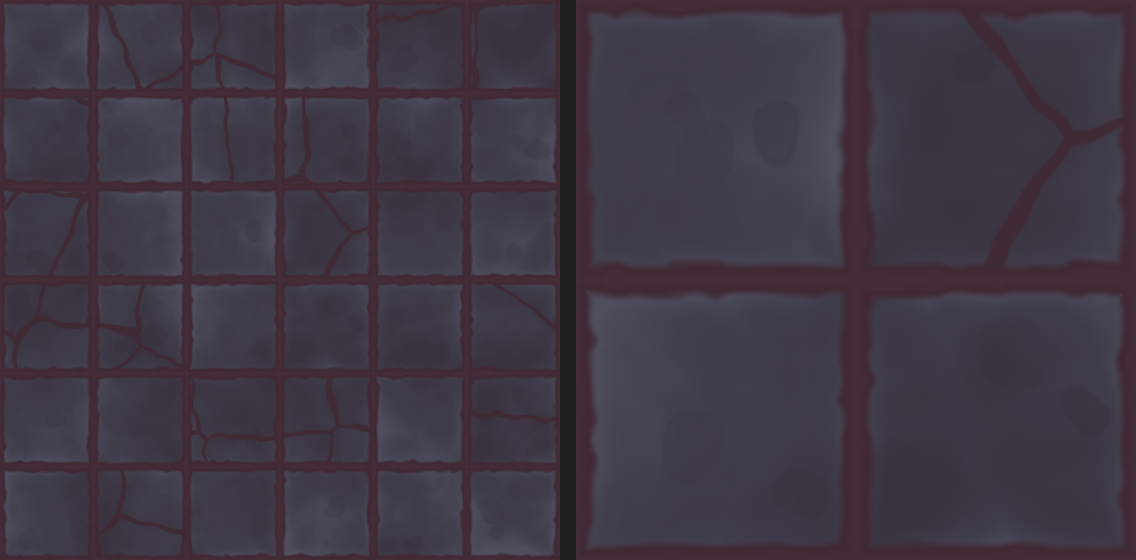
Left, the full canvas; right, a detail of the centre.
Reproduce this texture procedurally as a Shadertoy shader.

```glsl
float hash(vec2 p) {
    vec3 q = fract(p.xyx * vec3(0.1031, 0.1030, 0.0973));
    q += dot(q, q.yzx + 33.33);
    return fract((q.x + q.y) * q.z);
}

vec2 hash2(vec2 p) {
    return vec2(hash(p + 17.0), hash(p + 59.0));
}

// Value noise that wraps after a whole number of cells
float noise(vec2 p, float period) {
    vec2 i = floor(p), f = fract(p);
    f = f * f * (3.0 - 2.0 * f);
    vec2 a = mod(i, period), b = mod(i + 1.0, period);
    return mix(mix(hash(a), hash(vec2(b.x, a.y)), f.x),
               mix(hash(vec2(a.x, b.y)), hash(b), f.x), f.y);
}

float fbm(vec2 p, float period) {
    float sum = 0.0, weight = 0.533;
    for (int i = 0; i < 4; i++) {
        sum += weight * noise(p, period);
        p *= 2.0;
        period *= 2.0;
        weight *= 0.5;
    }
    return sum;
}

// Distance to the nearest border of a wrapping Voronoi diagram
float veinDistance(vec2 p, float period) {
    vec2 cell = floor(p), nearest = vec2(9.0);
    for (int y = -2; y <= 2; y++)
    for (int x = -2; x <= 2; x++) {
        vec2 c = cell + vec2(x, y);
        vec2 r = c + hash2(mod(c, period)) - p;
        if (dot(r, r) < dot(nearest, nearest)) nearest = r;
    }
    float d = 9.0;
    for (int y = -2; y <= 2; y++)
    for (int x = -2; x <= 2; x++) {
        vec2 c = cell + vec2(x, y);
        vec2 r = c + hash2(mod(c, period)) - p;
        vec2 gap = r - nearest;
        if (dot(gap, gap) > 0.0001)
            d = min(d, dot(0.5 * (r + nearest), normalize(gap)));
    }
    return d;
}

// Shallow irregular pits: x = filled area, y = thin outline
vec2 pits(vec2 q, vec2 tile, float wobble) {
    vec2 result = vec2(0.0);
    for (int i = 0; i < 3; i++) {
        vec2 seed = tile + 23.0 * float(i + 1);
        float present = step(0.48, hash(seed + 5.0));
        vec2 center = 0.72 * (hash2(seed) - 0.5);
        float radius = mix(0.05, 0.14, hash(seed + 9.0));
        float d = length(q - center) - radius + 0.1 * (wobble - 0.5);
        float depth = present * mix(0.3, 1.0, hash(seed + 31.0));
        result = max(result, depth * vec2(1.0 - smoothstep(-0.012, 0.006, d),
                                          1.0 - smoothstep(0.003, 0.014, abs(d))));
    }
    return result;
}

void mainImage(out vec4 fragColor, in vec2 fragCoord) {
    const vec3 grout = vec3(0.262, 0.168, 0.215);
    const vec3 shadow = vec3(0.228, 0.196, 0.245);
    const vec3 slate = vec3(0.250, 0.240, 0.292);
    const vec3 worn = vec3(0.305, 0.305, 0.365);

    // Six by six square tiles
    vec2 p = 6.0 * fragCoord / iResolution.xy;
    vec2 tile = mod(floor(p), 6.0), q = fract(p) - 0.5;
    float cracked = step(0.6, hash(tile + 71.0));

    // Chipped outline
    float chip = noise(p * 14.0, 84.0);
    float roughness = 0.028 * chip * chip + 0.018 * (noise(p * 5.0, 30.0) - 0.5);
    float inset = 0.468 - max(abs(q.x), abs(q.y)) - roughness;
    float face = smoothstep(-0.006, 0.034, inset);

    // Veins, which open into cracks on some tiles
    vec2 warp = vec2(noise(p * 6.0, 36.0), noise(p * 6.0 + 11.0, 36.0)) - 0.5;
    float vein = veinDistance(p * 5.0 / 6.0 + 0.07 * warp, 5.0);
    float fineVein = veinDistance(p * 1.5 + 0.1 * warp, 9.0);
    float crackWidth = 0.008 + 0.01 * noise(p * 4.0, 24.0);
    float crack = cracked * (1.0 - smoothstep(crackWidth, crackWidth + 0.014, vein));

    // Tone: 0 is shadow, 0.5 is slate, 1 is worn
    float angle = 6.2832 * hash(tile + 43.0);
    float tone = 0.4 + 0.34 * (hash(tile + 3.0) - 0.5) - 0.12 * cracked;
    tone += 0.42 * dot(q, vec2(cos(angle), sin(angle)));
    tone += 0.75 * (fbm(p * 2.0, 12.0) - 0.5);
    tone += 0.13 * exp(-14.0 * vein) * (1.0 - cracked) + 0.09 * exp(-16.0 * fineVein);
    tone += (0.2 + 0.5 * noise(p * 2.0 + 5.0, 12.0)) * exp(-20.0 * max(inset, 0.0));
    tone -= 0.18 * cracked * exp(-22.0 * vein);
    tone -= dot(pits(q, tile, noise(p * 8.0, 48.0)), vec2(0.17, 0.14));
    tone = clamp(tone, 0.0, 1.0);

    vec3 stone = mix(shadow, slate, min(2.0 * tone, 1.0));
    stone = mix(stone, worn, max(2.0 * tone - 1.0, 0.0));

    // Grout darkens slightly toward the stone
    vec3 joint = grout * (0.95 + 0.07 * smoothstep(0.0, -0.035, inset));
    vec3 color = mix(joint, stone, face * (1.0 - 0.92 * crack));
    fragColor = vec4(color, 1.0);
}
```
